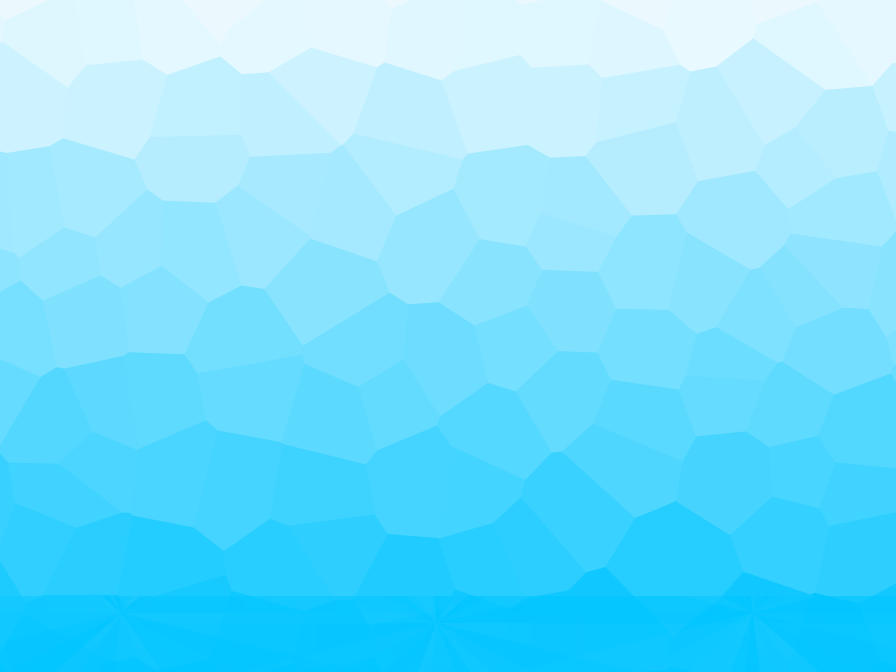
Give the GLSL for this background, as a WebGL 2 fragment shader.

```glsl
#version 300 es
precision highp float;
// Faceted backdrop: Voronoi cells shaded from pale ice at the top to vivid cyan, with faint shards along the base.

uniform vec2 u_resolution;
out vec4 fragColor;

const vec3 DEEP_CYAN = vec3(0.010, 0.773, 1.0);
const vec3 PALE_ICE = vec3(0.920, 0.978, 1.0);
const float CELL_ROWS = 9.0;       // cells per canvas height
const float JITTER = 0.92;         // how far sites stray inside their cells
const float TONE_SPREAD = 0.015;   // random shade of each facet
const float STRIP_TOP = 0.113;     // upper edge of the shard strip
const float STRIP_TONE = 0.03;
const float STRIP_COVER = 0.65;    // how much the strip hides the cells
const int HUB_COUNT = 4;           // centres of the shard fans
const vec2 FIRST_HUB = vec2(0.18, 0.088);
const vec2 HUB_STEP = vec2(0.47, -0.015);
const float SECTORS = 26.0;
const float SHARD_CONTRAST = 0.075;
const float SHARD_REACH = 0.28;
const float TAU = 6.2831853;

vec2 hash2(ivec2 cell) {
    uvec2 v = uvec2(cell + 4096) * 1664525u + 1013904223u;
    v.x += v.y * 1664525u;
    v.y += v.x * 1664525u;
    v ^= v >> 16u;
    v.x += v.y * 1664525u;
    v.y += v.x * 1664525u;
    v ^= v >> 16u;
    return vec2(v & 65535u) / 65535.0;
}

vec2 siteOf(ivec2 cell) {
    return vec2(cell) + 0.5 + JITTER * (hash2(cell) - 0.5);
}

// Each facet takes one tone from the height of its site.
float toneOf(ivec2 cell) {
    float spread = hash2(cell + 71).x - 0.5;
    return siteOf(cell).y / CELL_ROWS + TONE_SPREAD * spread;
}

float facetTone(vec2 p, float pixel) {
    vec2 q = p * CELL_ROWS;
    ivec2 base = ivec2(floor(q));
    ivec2 nearest = base, second = base;
    float d1 = 1e5, d2 = 1e5;
    for (int j = -2; j <= 2; j++) {
        for (int i = -2; i <= 2; i++) {
            ivec2 cell = base + ivec2(i, j);
            vec2 offset = siteOf(cell) - q;
            float d = dot(offset, offset);
            if (d < d1) {
                d2 = d1;
                second = nearest;
                d1 = d;
                nearest = cell;
            } else if (d < d2) {
                d2 = d;
                second = cell;
            }
        }
    }
    // Distance to the shared edge gives a smooth one-pixel blend.
    float gap = max(length(siteOf(second) - siteOf(nearest)), 1e-3);
    float edge = (d2 - d1) / (2.0 * gap * CELL_ROWS);
    float cover = clamp(0.5 + edge / pixel, 0.0, 1.0);
    return mix(toneOf(second), toneOf(nearest), cover);
}

float sectorShade(float index, int hub) {
    return hash2(ivec2(int(mod(index, SECTORS)), 300 + hub)).x - 0.5;
}

// Overlapping fans of thin wedges around a row of hubs.
float shardTone(vec2 p, float pixel) {
    float sum = 0.0;
    for (int i = 0; i < HUB_COUNT; i++) {
        vec2 hub = FIRST_HUB + HUB_STEP * vec2(float(i), float(i % 2));
        vec2 ray = p - hub + vec2(1e-5);
        float radius = length(ray);
        float angle = atan(ray.y, ray.x) / TAU * SECTORS;
        float border = round(angle);
        float width = SECTORS * pixel / (TAU * radius);
        float side = clamp((angle - border) / width + 0.5, 0.0, 1.0);
        float shade = mix(sectorShade(border - 1.0, i), sectorShade(border, i), side);
        sum += shade * exp(-radius / SHARD_REACH);
    }
    return sum * SHARD_CONTRAST;
}

void main() {
    vec2 p = gl_FragCoord.xy / u_resolution.y;
    float pixel = 1.0 / u_resolution.y;
    float tone = facetTone(p, pixel);

    // Shard strip along the base
    float strip = clamp((STRIP_TOP - p.y) / pixel + 0.5, 0.0, 1.0);
    float stripTone = mix(tone, STRIP_TONE, STRIP_COVER) + shardTone(p, pixel);
    tone = mix(tone, stripTone, strip);

    fragColor = vec4(mix(DEEP_CYAN, PALE_ICE, clamp(tone, 0.0, 1.0)), 1.0);
}
```
